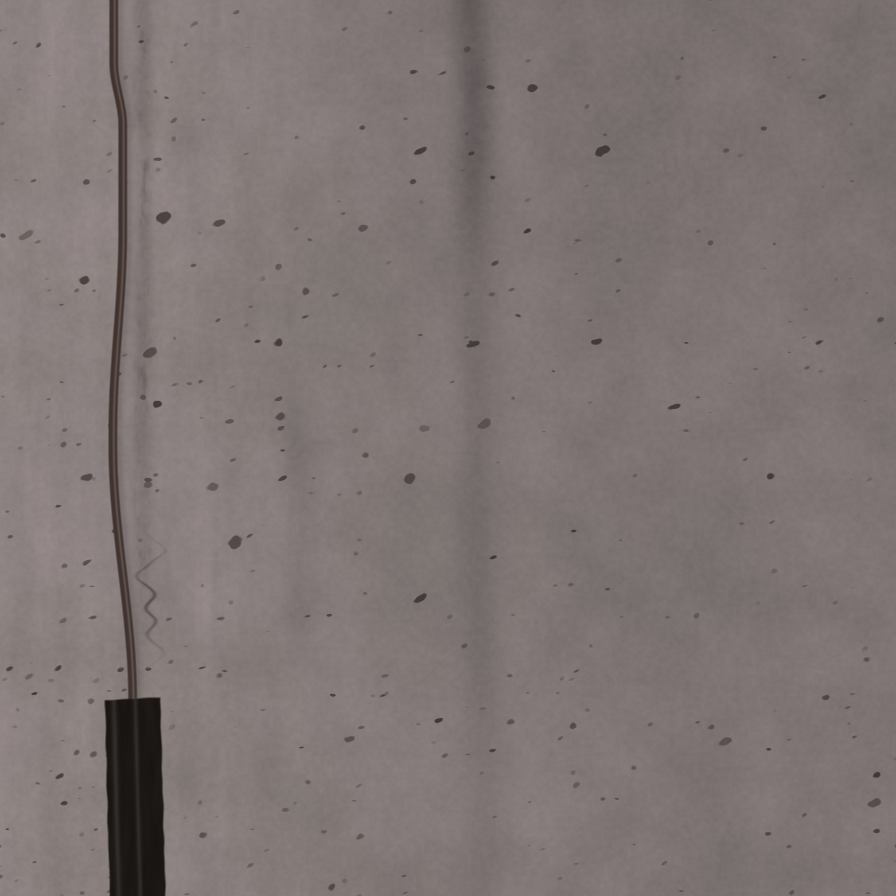
Write a Shadertoy shader that draws this texture.

```glsl
vec2 hash2(vec2 p) {
    vec3 q = fract(p.xyx * vec3(0.1031, 0.1030, 0.0973));
    q += dot(q, q.yzx + 33.33);
    return fract((q.xx + q.yz) * q.zy);
}

float corner(vec2 cell, vec2 offset) {
    float angle = 6.2832 * hash2(cell + 71.0).x;
    return dot(vec2(cos(angle), sin(angle)), offset);
}

float gradientNoise(vec2 p) {
    vec2 i = floor(p), f = p - i;
    vec2 u = f * f * f * (f * (f * 6.0 - 15.0) + 10.0);
    vec2 e = vec2(1.0, 0.0);
    return mix(mix(corner(i, f), corner(i + e, f - e), u.x),
               mix(corner(i + e.yx, f - e.yx), corner(i + 1.0, f - 1.0), u.x), u.y);
}

float fbm(vec2 p) {
    float sum = 0.0, amp = 0.6;
    for (int i = 0; i < 5; i++) {
        sum += amp * gradientNoise(p);
        p = mat2(1.6, 1.2, -1.2, 1.6) * p + 7.3;
        amp *= 0.55;
    }
    return sum;
}

// Soft vertical band around the line x = center
float band(float x, float center, float width) {
    float d = (x - center) / width;
    return exp(-d * d);
}

// Air holes: one ragged, slightly tilted ellipse in some of the grid cells
float pits(vec2 p, float cells, float radius, float density) {
    vec2 id = floor(p * cells);
    vec2 rnd = hash2(id + cells), shape = hash2(id + cells + 19.0);
    vec2 mid = (id + 0.5) / cells;
    float chance = density * (0.3 + band(mid.y, 0.64, 0.22) * band(mid.x, 0.42, 0.4));
    vec2 q = fract(p * cells) - 0.3 - 0.4 * rnd;
    float tilt = 0.7 * shape.x - 0.15;
    q = mat2(cos(tilt), -sin(tilt), sin(tilt), cos(tilt)) * q / cells;
    q.y *= 1.2 + 1.3 * shape.y;
    float d = length(q) - radius * (0.5 + 0.6 * shape.x);
    d += 0.0035 * gradientNoise(p * 130.0);
    float present = step(hash2(id + cells + 47.0).x, chance);
    return present * (0.4 + 0.6 * rnd.y) * (1.0 - smoothstep(-0.0015, 0.0015, d));
}

vec3 concrete(vec2 p) {
    float cloud = fbm(p * 4.0), mottle = fbm(p * 17.0 + 5.0);
    float drips = fbm(p * vec2(24.0, 3.0) + 11.0);

    // Pale left side with a slanted edge, darker right side
    float edge = 0.31 + 0.45 * (1.0 - p.y) + 0.08 * cloud;
    float tone = 1.055 - 0.1 * smoothstep(0.1, 0.75, p.x);
    tone -= 0.035 * smoothstep(-0.03, 0.05, p.x - edge) * smoothstep(0.4, 0.9, p.y);
    tone += 0.02 * (1.0 - smoothstep(0.0, 0.3, p.x));
    tone += 0.07 * cloud + 0.07 * mottle;
    tone += 0.09 * drips * (1.0 - smoothstep(0.2, 0.5, p.x));

    // Long stain, strongest at the top
    float stainX = 0.525 + 0.015 * (1.0 - p.y) + 0.01 * cloud;
    float fade = 0.04 + 0.04 * smoothstep(0.05, 0.3, p.y) + 0.12 * smoothstep(0.68, 0.85, p.y);
    tone -= fade * band(p.x, stainX, 0.021) * (1.0 + mottle);
    tone += 0.025 * band(p.x, stainX + 0.05, 0.03);

    // Faint grey streak
    float streak = smoothstep(0.26, 0.32, p.y) * (1.0 - smoothstep(0.48, 0.62, p.y));
    tone -= 0.06 * streak * band(p.x, 0.335 + 0.02 * cloud, 0.02);

    // Rough seam beside the wire
    float seam = band(p.x, 0.161 + 0.006 * drips, 0.008) * smoothstep(0.26, 0.4, p.y);
    tone -= seam * (0.1 + 0.3 * max(0.0, fbm(p * vec2(90.0, 35.0))));

    // Chipped patch with a short crack
    float patchMask = band(p.x, 0.17, 0.025) * band(p.y, 0.33, 0.05);
    float crack = band(p.x, 0.168 + 0.035 * gradientNoise(vec2(3.0, p.y * 35.0)), 0.0025);
    tone -= patchMask * (0.07 + 0.35 * crack + 0.2 * mottle);

    // Fine grain
    tone += 0.035 * gradientNoise(p * 110.0) + 0.03 * gradientNoise(p * 230.0);
    vec3 tint = mix(vec3(0.505, 0.473, 0.462), vec3(0.515, 0.474, 0.474), 0.5 + cloud);
    return tint * tone;
}

void mainImage(out vec4 fragColor, in vec2 fragCoord) {
    vec2 p = fragCoord / iResolution.y;
    vec3 color = concrete(p);

    float holes = max(pits(p, 14.0, 0.0075, 0.28), pits(p + 0.37, 33.0, 0.0042, 0.2));
    holes = max(holes, 0.6 * pits(p + 0.61, 58.0, 0.0029, 0.22));
    color = mix(color, vec3(0.2, 0.175, 0.165), 0.85 * holes);

    // Bent wire with a thin groove
    float wireX = 0.127 + 0.010 * (1.0 - smoothstep(0.86, 0.93, p.y))
                - 0.011 * (1.0 - smoothstep(0.52, 0.74, p.y))
                + 0.022 * (1.0 - smoothstep(0.22, 0.50, p.y));
    float across = p.x - wireX;
    float wire = 1.0 - smoothstep(0.0035, 0.0062, abs(across));
    vec3 wireColor = mix(vec3(0.25, 0.2, 0.185), vec3(0.37, 0.32, 0.3), band(across, 0.001, 0.0014));
    color *= 1.0 - 0.12 * band(across, 0.006, 0.005);
    color = mix(color, wireColor, wire);

    // Black tape with dull lengthwise folds
    float tapeX = p.x - 0.148 - 0.025 * (0.22 - p.y);
    float ragged = 0.0015 * gradientNoise(p * 45.0);
    float tape = 1.0 - smoothstep(-0.0015, 0.0015, abs(tapeX) - 0.031 + ragged);
    tape *= 1.0 - smoothstep(-0.0015, 0.0015, p.y - 0.22 - 0.05 * tapeX + ragged);
    float folds = band(tapeX, -0.021, 0.003) + band(tapeX, 0.003, 0.0025);
    float sheen = 0.08 * folds + 0.03 * fbm(p * vec2(90.0, 12.0));
    color = mix(color, vec3(0.1, 0.088, 0.078) + sheen, tape);

    fragColor = vec4(color, 1.0);
}
```
